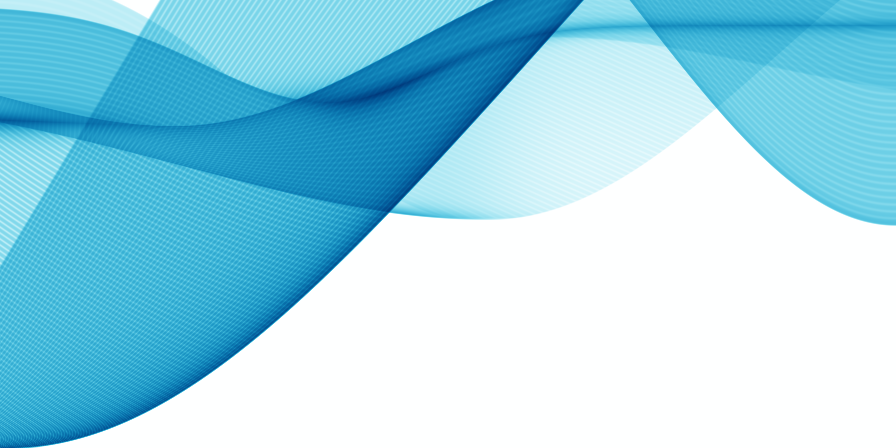
A WebGL 1 fragment shader for this background:

```glsl
precision highp float;
// Overlapping translucent blue veils with fine hairlines on a white ground.
// Every veil is bounded by smooth valley curves and adds to one ink density,
// which is turned into colour by exponential light absorption.

uniform vec2 u_resolution;

// Colour
const vec3 PAPER = vec3(0.998, 0.999, 1.0);
const vec3 ABSORPTION = vec3(4.1, 1.0, 0.49);

// Ink density of each veil
const float SAIL_INK = 0.15;
const float RIBBON_INK = 0.24;
const float CREST_INK = 0.27;
const float HANGING_INK = 0.13;
const float MIST_INK = 0.07;
const float PALE_INK = 0.035;
const float BAND_INK = 0.06;
const float RIGHT_INK = 0.19;

// Hairlines per unit of each veil's own coordinate
const float SAIL_LINES = 70.0;
const float CROSS_LINES = 75.0;
const float RIBBON_LINES = 24.0;
const float PALE_LINES = 85.0;
const float RIGHT_LINES = 65.0;

float pixel;

// Height of a rounded valley; rise and width hold its left and right sides
float valley(float x, vec2 bottom, vec2 rise, vec2 width) {
  float side = step(bottom.x, x);
  float t = (x - bottom.x) / mix(width.x, width.y, side);
  return bottom.y + mix(rise.x, rise.y, side) * (1.0 - exp(-0.5 * t * t));
}

// Smooth mask, one where the signed distance is positive
float fill(float d) {
  return smoothstep(-pixel, pixel, d);
}

// Ink gathered just inside an edge
float rim(float d, float width) {
  return fill(d) * exp(-max(d, 0.0) / width);
}

float bump(float x, float center, float width) {
  float t = (x - center) / width;
  return exp(-t * t);
}

// Ink factor with thin light gaps at whole numbers of v
float hairlines(float v, float strength) {
  float gap = 0.5 + 0.5 * cos(6.28318 * v);
  return 1.0 + strength * (0.375 - gap * gap);
}

void main() {
  pixel = 1.0 / u_resolution.y;
  vec2 p = gl_FragCoord.xy * pixel;
  float x = p.x;
  float y = p.y;

  // Boundary curves
  float crest = valley(x, vec2(0.734, 0.771), vec2(0.216, 0.172), vec2(0.278, 0.226));
  float ribbonTop = valley(x, vec2(0.39, 0.719), vec2(0.172, 0.461), vec2(0.39, 0.52));
  float hem = valley(x, vec2(1.094, 0.51), vec2(0.297, 0.953), vec2(0.677, 0.65));
  float bandEdge = valley(x, vec2(1.224, 0.917), vec2(0.0, -0.167), vec2(1.0, 0.495));
  float paleEdge = valley(x, vec2(1.042, 0.513), vec2(0.557, 0.0), vec2(0.39, 1.0));
  float rightEdge = valley(x, vec2(2.0, 0.497), vec2(1.208), vec2(0.573));
  float mistEdge = 1.0 - (x - 0.25) * (0.45 + 0.8 * (x - 0.25));

  // Sail sides, and distance in from its curved right side
  float sailLeft = 0.357 - 0.6 * (1.0 - y);
  float root = sqrt(y + 0.0001);
  float sailRight = 0.02 + 1.049 * root + y * (0.093 + 0.14 * y);
  float slope = 0.525 / root + 0.093 + 0.28 * y;
  float inset = (sailRight - x) / sqrt(1.0 + slope * slope);
  float across = (x - sailLeft) / (sailRight - sailLeft);
  float leftOfSail = fill(inset);
  float rightOfSail = 1.0 - leftOfSail;
  float sail = leftOfSail * fill((x - sailLeft) * 0.86);

  // Sail: body, soft shade and dark right rim
  float underCrest = 1.0 - smoothstep(-0.05, 0.05, y - min(crest, ribbonTop));
  float shade = 0.2 * exp(-max(inset, 0.0) / 0.16) * underCrest;
  float ink = sail * (SAIL_INK + shade) * hairlines(across * SAIL_LINES, 0.55);
  ink += 0.5 * rim(inset, 0.018) + 0.12 * rim(inset, 0.06);

  // Veil hanging below the ribbon, with crossing lines
  float crossing = y + x * (0.7 - 0.3 * x);
  ink += HANGING_INK * leftOfSail * fill(hem - y) * hairlines(crossing * CROSS_LINES, 0.7);

  // Ribbon between its top edge and the hem
  float depth = (ribbonTop - y) / max(ribbonTop - hem, 0.01);
  float ribbon = leftOfSail * fill(ribbonTop - y) * fill(y - hem);
  ink += ribbon * (RIBBON_INK + 0.12 * smoothstep(0.2, 0.7, x))
    * hairlines(depth * RIBBON_LINES, 0.18);
  ink += ribbon * (0.25 * rim(ribbonTop - y, 0.018) + 0.12 * rim(y - hem, 0.012));

  // Crest veil and the mist above it on the left
  float crestVeil = leftOfSail * fill(crest - y) * fill(y - ribbonTop);
  ink += crestVeil * (CREST_INK * hairlines((crest - y) * 75.0, 0.22) + 0.08 * rim(crest - y, 0.008));
  float mist = leftOfSail * fill(y - crest) * fill(mistEdge - y) * fill(0.7 - x);
  ink += mist * MIST_INK * hairlines((mistEdge - y) * 60.0, 0.15);

  // Dark folds where the veils pinch together
  ink += 0.75 * bump(x, 0.0, 0.22) * exp(-abs(y - 0.732 + 0.04 * x) / 0.018);
  ink += 0.8 * bump(x, 0.83, 0.15) * exp(-abs(y - crest) / 0.022);
  ink += 0.25 * leftOfSail * bump(x, 1.12, 0.16) * rim(ribbonTop - y, 0.06);

  // Fold line running off to the right
  ink += 0.3 * smoothstep(0.75, 1.0, x) * exp(-abs(y - crest) / 0.011);

  // Pale veil and the band along the top
  float pale = rightOfSail * fill(y - hem) * fill(y - paleEdge);
  ink += pale * PALE_INK * hairlines((y + 0.45 * x) * PALE_LINES, 0.5);
  ink += pale * 0.03 * smoothstep(0.6, 1.0, y);
  ink += rightOfSail * BAND_INK * fill(y - bandEdge) * hairlines((y - bandEdge) * 80.0, 0.2);
  ink += rightOfSail * 0.4 * bump(x, 0.88, 0.17) * rim(y - hem, 0.012);
  ink += rightOfSail * 0.05 * bump(x, 0.95, 0.2) * fill(y - hem);

  // Right veil
  float rise = y - rightEdge;
  ink += fill(rise) * RIGHT_INK * hairlines(rise * RIGHT_LINES, 0.25);
  ink += 0.1 * rim(rise, 0.015);

  gl_FragColor = vec4(PAPER * exp(-ABSORPTION * ink), 1.0);
}
```
